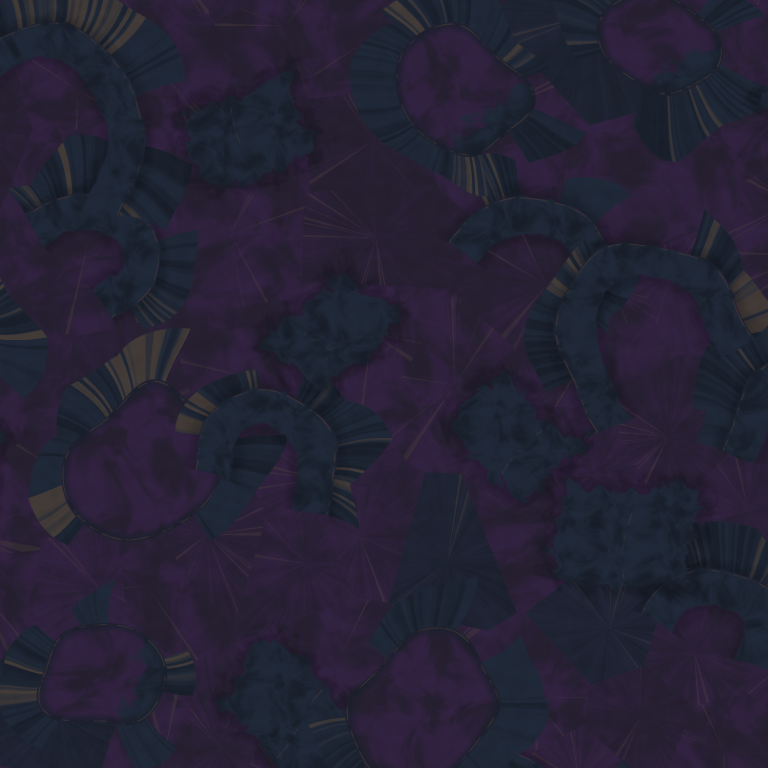
Write a Shadertoy shader that draws this texture.

```glsl
#define ISLANDS 4.0
#define FACETS 7.0
#define MOTTLE 48.0
#define BAND 0.024
#define RIM 0.0013
#define PURPLE vec3(0.192, 0.132, 0.252)
#define PLUM vec3(0.145, 0.122, 0.188)
#define NAVY vec3(0.122, 0.156, 0.216)
#define INK vec3(0.095, 0.120, 0.165)
#define TAN vec3(0.290, 0.245, 0.215)

float hash(vec2 p) {
    vec3 q = fract(p.xyx * 0.1031);
    q += dot(q, q.yzx + 33.33);
    return fract((q.x + q.y) * q.z);
}

vec2 hash2(vec2 p) {
    return vec2(hash(p + 11.7), hash(p + 47.3));
}

mat2 rotation(float a) {
    return mat2(cos(a), sin(a), -sin(a), cos(a));
}

// Layered, warped sines, about 0 to 1
float clouds(vec2 p) {
    float sum = 0.0, weight = 0.5;
    for (int i = 0; i < 5; i++) {
        p = rotation(0.9) * p + 0.8 * sin(p.yx * 0.7 + float(i));
        sum += weight * sin(p.x) * sin(p.y);
        p *= 1.7;
        weight *= 0.65;
    }
    return clamp(0.5 + 0.6 * sum, 0.0, 1.0);
}

// Radial streaks: stepped noise along the angle
float streaks(float angle, float seed) {
    float sum = 0.0, x = angle * 3.0;
    for (int i = 0; i < 3; i++) {
        float k = floor(x);
        sum += mix(hash(vec2(k, seed)), hash(vec2(k + 1.0, seed)), smoothstep(0.35, 0.65, x - k));
        x *= 3.1;
    }
    return sum / 3.0;
}

// Cellular facets, each streaked from its own centre
vec3 ground(vec2 p, float mottle) {
    vec2 g = p * FACETS, nearest = vec2(9.0), id = vec2(0.0);
    for (int y = -1; y <= 1; y++)
    for (int x = -1; x <= 1; x++) {
        vec2 cell = floor(g) + vec2(x, y);
        vec2 away = g - cell - hash2(cell);
        if (dot(away, away) < dot(nearest, nearest)) { nearest = away; id = cell; }
    }
    float pick = hash(id + 71.0);
    float s = streaks(atan(nearest.y, nearest.x), pick * 91.0);
    float cloudy = mix(0.25, 0.75, step(0.35, hash(id + 23.0)));
    float tone = mix(0.5 * s + 0.5 * hash(id + 5.0), mottle, cloudy);
    vec3 col = mix(PLUM, PURPLE, smoothstep(0.28, 0.75, tone));
    col = mix(col, mix(INK, NAVY, s), 0.85 * step(0.88, pick));
    return mix(col, TAN, 0.35 * smoothstep(0.78, 0.84, s));
}

// One island: 0 = rounded disc, 1 = arch, 2 = ragged patch
vec3 addIsland(vec3 col, vec2 p, vec2 id, float mottle, float grain) {
    float kind = mod(id.x + 2.0 * id.y + floor(2.0 * hash(id + 3.0)), 3.0);
    float seed = hash(id + 31.0), size = mix(0.06, 0.095, hash(id + 61.0));
    vec2 q = p - (id + 0.5 + 0.6 * (hash2(id) - 0.5)) / ISLANDS;
    q = rotation((seed - 0.5) * 2.4) * q;
    q += 0.006 * sin(q.yx * 38.0 + seed * 40.0);
    float angle = atan(q.y, q.x);
    vec3 navy = mix(INK, NAVY, smoothstep(0.15, 0.65, 0.5 * (mottle + grain)));

    if (kind > 1.5) {
        vec2 b = abs(q) - size * vec2(0.95, 0.65);
        float d = length(max(b, 0.0)) + min(max(b.x, b.y), 0.0) - 0.008 + 0.022 * (grain - 0.5);
        col *= 1.0 - 0.2 * smoothstep(0.025, 0.0, d);
        col = mix(col, navy, smoothstep(0.003, -0.003, d));
        float seam = smoothstep(RIM, 0.0, abs(q.x - size * (seed - 0.5)));
        return mix(col, TAN, 0.5 * seam * smoothstep(0.4, 0.7, grain) * step(d, 0.0));
    }

    // Distance to the outer edge, and the cut at the feet of an arch
    float edge, foot = -1.0;
    if (kind < 0.5) {
        vec2 c = abs(q / vec2(1.15, 0.95));
        edge = pow(c.x * c.x * c.x + c.y * c.y * c.y, 1.0 / 3.0) - size;
    } else {
        edge = (q.y > 0.0 ? length(q) : abs(q.x)) - size * 1.4;
        foot = -q.y - size * mix(0.1, 1.1, hash(id + 83.0));
    }

    // Fan of streaks with slanted outer ends
    float sector = angle * 1.9, k = floor(sector);
    float reach = 0.02 + 0.05 * mix(hash(vec2(k, seed * 57.0)), hash(vec2(k + 1.0, seed * 57.0)), sector - k);
    float shown = step(0.3, hash(vec2(k, seed * 77.0)));
    float s = streaks(angle, seed * 130.0);
    float warm = step(0.55, hash(vec2(k, seed * 99.0)));
    vec3 fan = mix(mix(INK, NAVY, smoothstep(0.2, 0.6, s)), TAN, 0.8 * warm * smoothstep(0.5, 0.7, s));
    float fanMask = shown * smoothstep(-0.001, 0.001, edge) * smoothstep(0.001, -0.001, edge - reach);
    float cut = smoothstep(0.001, -0.001, foot);
    col = mix(col, fan, fanMask * cut);

    // Body: mottled disc with a navy side, or a navy band
    if (kind < 0.5) {
        vec3 body = mix(PLUM, PURPLE, smoothstep(0.2, 0.65, mottle));
        float side = smoothstep(0.35, 0.55, q.x / size + 0.5 * (grain - 0.5) - 0.15);
        body = mix(body, navy, side * step(0.4, seed));
        body = mix(body, INK, 0.8 * smoothstep(-0.014, 0.0, edge));
        col = mix(col, body, smoothstep(0.001, -0.001, edge));
    } else {
        float band = abs(edge + BAND) - BAND + 0.006 * (grain - 0.5);
        col *= 1.0 - 0.18 * smoothstep(0.02, 0.0, band) * cut;
        col = mix(col, navy, smoothstep(0.002, -0.002, band) * cut);
    }

    // Broken pale rim
    float rim = smoothstep(RIM, 0.0, abs(edge + 0.002)) * smoothstep(0.35, 0.65, grain);
    return mix(col, TAN, 0.6 * rim * cut);
}

vec3 texture2(vec2 p) {
    float mottle = clouds(p * MOTTLE), grain = clouds(p * MOTTLE * 2.6 + 17.0);
    vec3 col = ground(p, mottle);
    vec2 base = floor(p * ISLANDS);
    for (int y = -1; y <= 1; y++)
    for (int x = -1; x <= 1; x++)
        col = addIsland(col, p, base + vec2(x, y), mottle, grain);
    return col * (0.96 + 0.08 * grain);
}

void mainImage(out vec4 fragColor, in vec2 fragCoord) {
    // Four samples smooth the facet edges
    vec3 sum = vec3(0.0);
    for (int i = 0; i < 4; i++) {
        vec2 shift = vec2(i % 2, i / 2) * 0.5 - 0.25;
        sum += texture2((fragCoord + shift) / iResolution.y);
    }
    fragColor = vec4(sum / 4.0, 1.0);
}
```
